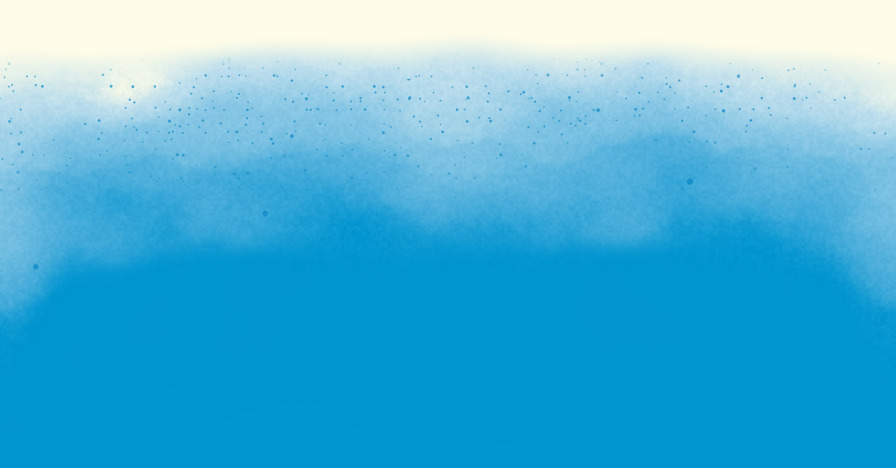
Give the GLSL for this background, as a Shadertoy shader.

```glsl
// Watercolour wash: blue pigment fading up into cream paper, with speckles and grain.

float hash(vec2 p) {
    vec3 q = fract(vec3(p.xyx) * 0.1031);
    q += dot(q, q.yzx + 33.33);
    return fract((q.x + q.y) * q.z);
}

float noise(vec2 p) {
    vec2 i = floor(p), f = fract(p);
    f = f * f * (3.0 - 2.0 * f);
    return mix(mix(hash(i), hash(i + vec2(1, 0)), f.x),
               mix(hash(i + vec2(0, 1)), hash(i + vec2(1, 1)), f.x), f.y);
}

float fbm(vec2 p) {
    float sum = 0.0, amp = 0.5;
    for (int i = 0; i < 5; i++) {
        sum += amp * noise(p);
        p = mat2(1.6, 1.2, -1.2, 1.6) * p + 7.3;
        amp *= 0.5;
    }
    return sum;
}

// Soft elliptical patch
float patchAt(vec2 p, vec2 center, vec2 size) {
    vec2 q = (p - center) / size;
    return exp(-dot(q, q));
}

float dot2d(vec2 p, vec2 center, float radius, float blur) {
    return 1.0 - smoothstep(radius - blur, radius + blur, length(p - center));
}

// One jittered droplet per occupied grid cell
float speckles(vec2 p, float cells, float density, float radius, float blur) {
    vec2 g = p * cells, id = floor(g);
    float pick = hash(id + cells);
    vec2 center = 0.25 + 0.5 * vec2(hash(id + 17.0), hash(id + 41.0));
    float r = radius * mix(0.5, 1.0, hash(id + 73.0));
    return step(pick, density) * dot2d(fract(g) / cells, center / cells, r, blur);
}

vec3 washColor(float t) {
    vec3 c = vec3(1.0, 0.992, 0.91);
    c = mix(c, vec3(0.74, 0.87, 0.925), smoothstep(-0.04, 0.17, t));
    c = mix(c, vec3(0.50, 0.765, 0.89), smoothstep(0.12, 0.45, t));
    c = mix(c, vec3(0.29, 0.68, 0.855), smoothstep(0.42, 0.80, t));
    return mix(c, vec3(0.005, 0.585, 0.815), smoothstep(0.73, 1.05, t));
}

void mainImage(out vec4 fragColor, in vec2 fragCoord) {
    vec2 uv = fragCoord / iResolution.xy;
    float aspect = iResolution.x / iResolution.y;
    float depth = 1.0 - uv.y;
    vec2 s = vec2(uv.x, depth);
    vec2 p = vec2(uv.x * aspect, depth);
    float blur = 0.8 / iResolution.y;

    // Upper paper edge and the lower limit of the solid pigment
    float side = abs(2.0 * uv.x - 1.0);
    float top = 0.088 + 0.04 * pow(side, 4.0) + 0.03 * (noise(p * vec2(5.0, 2.0)) - 0.5);
    float solid = 0.535 + 0.05 * smoothstep(0.45, 0.85, side)
                + 0.17 * smoothstep(0.82, 1.0, side)
                + 0.03 * (noise(vec2(p.x * 6.0, 3.0)) - 0.5);
    float t = (depth - top) / (solid - top);

    // Cloudy pigment, light blooms and dark pools
    float inWash = smoothstep(0.0, 0.2, t) * (1.0 - smoothstep(0.85, 1.15, t));
    float cloud = fbm(p * vec2(4.0, 5.5) + 2.0) - 0.48;
    t += inWash * 0.42 * cloud;
    t -= 0.12 * patchAt(s, vec2(0.15, 0.22), vec2(0.07, 0.08));
    t -= 0.10 * patchAt(s, vec2(0.47, 0.28), vec2(0.09, 0.09));
    t -= 0.16 * patchAt(s, vec2(0.71, 0.49), vec2(0.06, 0.05));
    t += 0.14 * patchAt(s, vec2(0.76, 0.34), vec2(0.08, 0.08));
    t += 0.12 * patchAt(s, vec2(0.13, 0.44), vec2(0.08, 0.08));
    t += 0.10 * patchAt(s, vec2(0.30, 0.39), vec2(0.08, 0.06));

    // Drying rim: crisp on its upper side, soft below
    float rim = depth - 0.33 + 0.07 * patchAt(s, vec2(0.74, 0.33), vec2(0.07, 0.5))
              - 0.16 * (fbm(p * vec2(6.0, 3.0) + 11.0) - 0.48);
    t += 0.065 * inWash * smoothstep(-0.005, 0.008, rim) * exp(-max(rim, 0.0) * 18.0);
    vec3 color = washColor(t);

    // Paper grain, strongest in the thin wash
    float grain = noise(p * 190.0) + 0.6 * noise(p * 90.0) - 0.8;
    color += grain * vec3(0.055, 0.03, 0.018) * inWash;
    color -= 0.012 * vec3(0.4, 1.0, 1.0) * (fbm(p * 3.0) - 0.5) * smoothstep(0.9, 1.1, t);

    // Fine droplets scattered through the pale band
    float band = smoothstep(0.11, 0.18, depth) * (1.0 - smoothstep(0.27, 0.52, depth));
    float cluster = band * smoothstep(0.3, 0.65, noise(p * 6.0 + 5.0));
    float spots = 0.0;
    for (int i = 0; i < 3; i++) {
        float k = float(i);
        spots = max(spots, speckles(p + 3.7 * k, 58.0 - 17.0 * k,
                    0.05 + 0.16 * cluster, 0.0022 + 0.0009 * k, blur) * band);
    }

    // Three larger drops
    spots = max(spots, dot2d(p, vec2(0.77 * aspect, 0.388), 0.007, blur));
    spots = max(spots, dot2d(p, vec2(0.296 * aspect, 0.456), 0.006, blur));
    spots = max(spots, dot2d(p, vec2(0.04 * aspect, 0.57), 0.006, blur));
    color = mix(color, vec3(0.05, 0.54, 0.78), 0.75 * spots);

    fragColor = vec4(clamp(color, 0.0, 1.0), 1.0);
}
```
